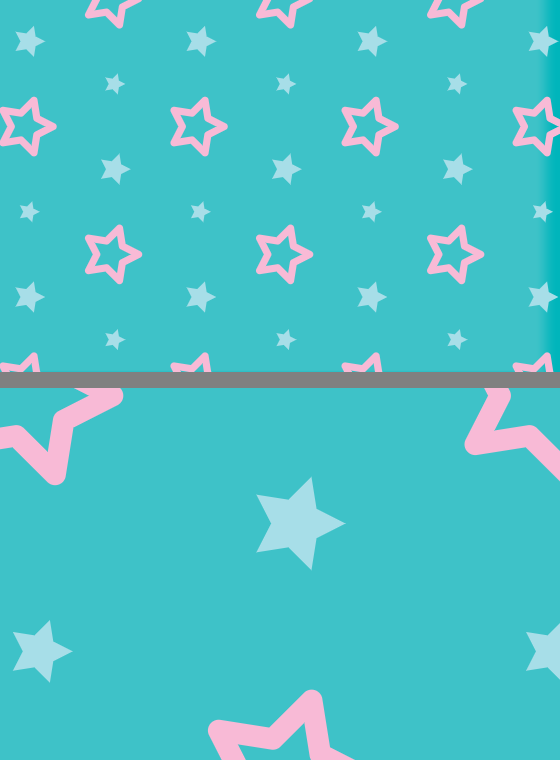
Top: the whole. Bottom: its middle third, enlarged.
Write a Shadertoy shader that draws this pattern.

```glsl
const float PI = 3.14159265;
const float ROWS_IN_VIEW = 4.365;   // grid cells over the canvas height
const float VIEW_ASPECT = 1.5;
const float INNER_RATIO = 0.51;     // inner to outer star radius

const vec3 TEAL = vec3(0.245, 0.762, 0.784);
const vec3 DEEP_TEAL = vec3(0.0, 0.71, 0.735);
const vec3 PINK = vec3(0.973, 0.729, 0.839);
const vec3 PALE_BLUE = vec3(0.655, 0.871, 0.910);

// Signed distance to a five-pointed star with one tip along +x
float starDistance(vec2 p, float outerRadius, float innerRatio) {
    float halfSector = PI / 5.0;
    float angle = atan(p.y, p.x);
    angle = abs(mod(angle + halfSector, 2.0 * halfSector) - halfSector);
    vec2 folded = length(p) * vec2(cos(angle), sin(angle));

    vec2 tip = vec2(outerRadius, 0.0);
    vec2 notch = outerRadius * innerRatio * vec2(cos(halfSector), sin(halfSector));
    vec2 edge = notch - tip;
    vec2 fromTip = folded - tip;
    float along = clamp(dot(fromTip, edge) / dot(edge, edge), 0.0, 1.0);
    float side = edge.x * fromTip.y - edge.y * fromTip.x;
    return length(fromTip - along * edge) * (side > 0.0 ? -1.0 : 1.0);
}

float coverage(float dist, float pixel) {
    return clamp(0.5 - dist / pixel, 0.0, 1.0);
}

// Teal ground, deeper along the right border and a sliver at the bottom
vec3 background(vec2 uv) {
    float rightShade = smoothstep(0.955, 0.995, uv.x);
    float bottomShade = 0.3 * (1.0 - smoothstep(0.0, 0.006, uv.y));
    return mix(TEAL, DEEP_TEAL, max(rightShade, bottomShade));
}

// Columns cycle through outlined, small and large stars; odd ones drop half a cycle
vec3 drawStars(vec3 color, vec2 grid, float pixel) {
    float column = round(grid.x);
    float y = grid.y - 1.5 * mod(column, 2.0);
    float row = round(y);
    float kind = mod(row, 3.0);
    vec2 local = vec2(grid.x - column, y - row);

    if (kind < 0.5) {
        vec2 outlineShift = vec2(0.040, 0.0);
        float strokeHalfWidth = 0.042;
        float dist = abs(starDistance(local + outlineShift, 0.324, INNER_RATIO));
        return mix(color, PINK, coverage(dist - strokeHalfWidth, pixel));
    }
    float radius = kind < 1.5 ? 0.129 : 0.192;
    float dist = starDistance(local, radius, INNER_RATIO);
    return mix(color, PALE_BLUE, coverage(dist, pixel));
}

void mainImage(out vec4 fragColor, in vec2 fragCoord) {
    vec2 uv = fragCoord / iResolution.xy;
    float pixel = ROWS_IN_VIEW / iResolution.y;

    // Grid coordinates run rightward and downward from the first outlined star
    vec2 firstStar = vec2(0.337, 1.485);
    vec2 grid = ROWS_IN_VIEW * vec2(VIEW_ASPECT * uv.x, 1.0 - uv.y) - firstStar;

    fragColor = vec4(drawStars(background(uv), grid, pixel), 1.0);
}
```
